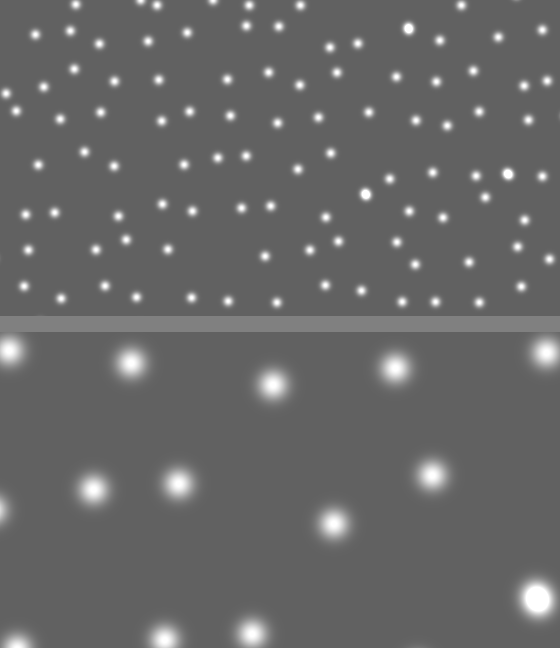
Top: the whole. Bottom: its middle third, enlarged.
Give the GLSL for this pattern, as a Shadertoy shader.

```glsl
vec3 hash3(vec2 cell) {
    vec3 p = fract(cell.xyx * vec3(0.1031, 0.1030, 0.0973));
    p += dot(p, p.yxz + 33.33);
    return fract((p.xxy + p.yzz) * p.zyx);
}

// Soft round spot with a Gaussian falloff
float softSpot(vec2 offset) {
    return exp(-dot(offset, offset) / 0.000213);
}

// Jittered, staggered grid of spots; some cells stay empty, a few hold a fused pair
float scatteredSpots(vec2 p) {
    const float cellSize = 0.1354;
    float glow = 0.0;
    float row = floor(p.y / cellSize);
    for (int j = -1; j <= 1; j++) {
        float y = row + float(j);
        float stagger = 0.5 * mod(y, 2.0);
        float column = floor(p.x / cellSize - stagger);
        for (int i = -1; i <= 1; i++) {
            vec2 cell = vec2(column + float(i), y);
            vec3 rnd = hash3(cell + 17.0);
            vec3 kind = hash3(cell + 71.0);
            vec2 jitter = 0.5 + 0.68 * (rnd.xy - 0.5);
            vec2 center = (cell + vec2(stagger, 0.0) + jitter) * cellSize;
            float present = step(0.08, rnd.z);
            float paired = step(0.965, kind.x);
            float angle = 6.2832 * kind.y;
            vec2 shift = 0.009 * vec2(cos(angle), sin(angle));
            glow += present * (softSpot(p - center) + paired * softSpot(p - center - shift));
        }
    }
    return glow;
}

void mainImage(out vec4 fragColor, in vec2 fragCoord) {
    vec2 p = fragCoord / iResolution.y;
    float brightness = min(0.38 + 0.64 * scatteredSpots(p), 1.0);
    fragColor = vec4(vec3(brightness), 1.0);
}
```
